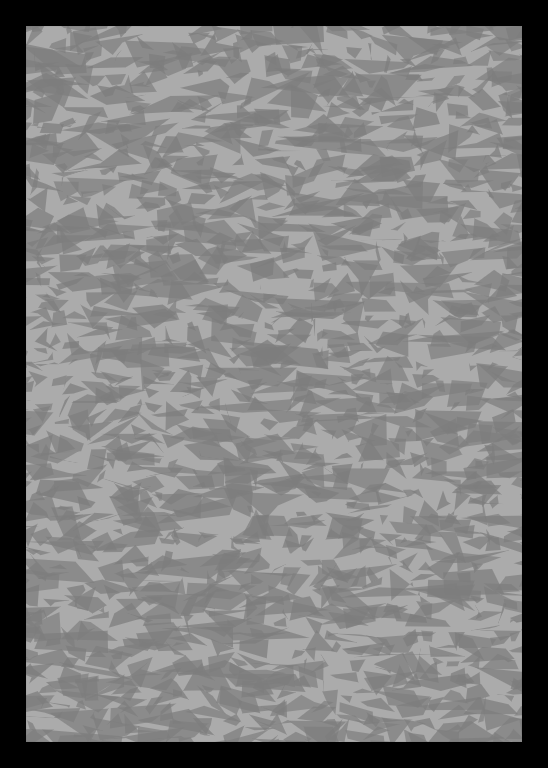
This pattern is drawn by a Shadertoy shader. Its source:

```glsl
vec2 hash2(vec3 p) {
    p = fract(p * vec3(0.1031, 0.1030, 0.0973));
    p += dot(p, p.yzx + 33.33);
    return fract((p.xx + p.yz) * p.zy);
}

// Signed distance to a four-sided polygon, even-odd inside
float quadDistance(vec2 p, vec2 v[4]) {
    float nearest = 1e9, side = 1.0;
    for (int i = 0; i < 4; i++) {
        vec2 a = v[i], b = v[(i + 1) % 4];
        vec2 edge = b - a, toPoint = p - a;
        float along = clamp(dot(toPoint, edge) / max(dot(edge, edge), 1e-9), 0.0, 1.0);
        vec2 gap = toPoint - edge * along;
        nearest = min(nearest, dot(gap, gap));
        if ((a.y > p.y) != (b.y > p.y) &&
            p.x < a.x + edge.x * (p.y - a.y) / edge.y) side = -side;
    }
    return side * sqrt(nearest);
}

// One irregular shard, sized relative to its cell
float shardDistance(vec2 p, vec2 cell, vec2 cellSize, float layer) {
    vec3 seed = vec3(cell + 50.0, layer * 17.0 + 3.0);
    vec2 center = (cell + hash2(seed)) * cellSize;
    float size = mix(0.3, 0.95, hash2(seed + 5.3).x);
    vec2 corners[4];
    for (int i = 0; i < 4; i++) {
        vec2 quadrant = vec2(i == 0 || i == 3 ? -1.0 : 1.0, i < 2 ? -1.0 : 1.0);
        vec2 reach = mix(vec2(-0.15), vec2(1.0), hash2(seed + 11.7 * float(i + 1)));
        corners[i] = quadrant * reach * size * cellSize;
    }
    return quadDistance(p - center, corners);
}

void mainImage(out vec4 fragColor, in vec2 fragCoord) {
    float pixel = 1.0 / iResolution.y;
    vec2 p = fragCoord * pixel;
    vec2 canvas = iResolution.xy * pixel;
    float shade = 0.67;

    // Translucent shards: long, medium and short layers
    for (int layer = 0; layer < 3; layer++) {
        float k = float(layer);
        vec2 cellSize = vec2(0.078 - 0.021 * k, 0.025 + 0.001 * k);
        vec2 home = floor(p / cellSize);
        for (int y = -1; y <= 1; y++)
        for (int x = -1; x <= 1; x++) {
            vec2 cell = home + vec2(x, y);
            float d = shardDistance(p, cell, cellSize, k);
            float cover = clamp(0.5 - d / pixel, 0.0, 1.0);
            float opacity = mix(0.66, 0.74, hash2(vec3(cell + 90.0, k + 7.0)).y);
            shade = mix(shade, 0.49, opacity * cover);
        }
    }

    // Black frame
    vec2 inset = min(p, canvas - p) - 0.0339;
    shade *= clamp(0.5 + min(inset.x, inset.y) / pixel, 0.0, 1.0);
    fragColor = vec4(vec3(shade), 1.0);
}
```
